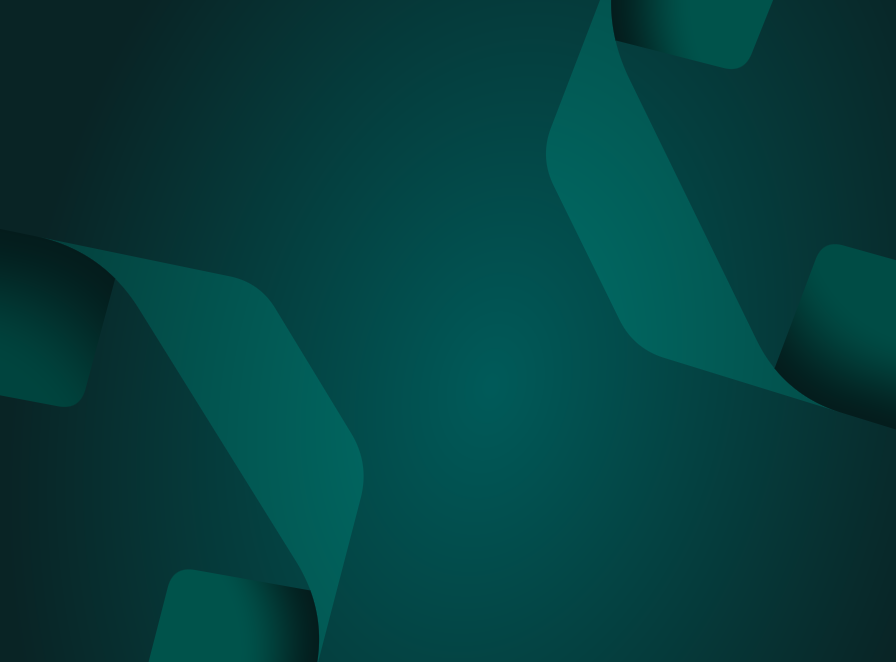
Reproduce this background procedurally as a WebGL 2 fragment shader.

```glsl
#version 300 es
precision highp float;
// Two folded teal ribbons over a dark radial glow. Each ribbon is a rounded
// outline of three half-planes minus a softer inner outline; the folded tails
// lie inside that inner outline and darken toward the fold.
uniform vec2 u_resolution;
out vec4 fragColor;

const float HEIGHT = 5.66; // canvas height in scene units, y pointing down

// Signed distance to the line a-b, negative on the inner side (clockwise order)
float edge(vec2 p, vec2 a, vec2 b) {
    vec2 d = normalize(b - a);
    return dot(p - a, vec2(d.y, -d.x));
}

// Intersection of two half-planes with a rounded corner
float roundMax(float a, float b, float k) {
    float h = max(k - abs(a - b), 0.0) / k;
    return max(a, b) + h * h * k * 0.25;
}

float coverage(float d) {
    return clamp(0.5 - d * u_resolution.y / HEIGHT, 0.0, 1.0);
}

// Tail colour, shaded by its depth behind the fold
vec3 tailColor(float fold, float reach, float light) {
    vec3 lit = vec3(0.0, 0.325, 0.295) * light;
    return mix(vec3(0.015, 0.11, 0.11), lit, smoothstep(-0.05, reach, -fold));
}

void main() {
    vec2 p = vec2(gl_FragCoord.x, u_resolution.y - gl_FragCoord.y) * HEIGHT / u_resolution.y;

    // Background: slightly skewed elliptical glow
    vec2 d = p - vec2(4.2, 3.3);
    d.x += 0.12 * d.y;
    float t = min(length(d / vec2(4.1, 5.8)), 1.0);
    vec3 color = mix(vec3(0.0, 0.355, 0.35), vec3(0.035, 0.14, 0.145), t);
    vec3 ribbon = mix(vec3(0.0, 0.445, 0.42), vec3(0.015, 0.25, 0.235), t);

    // Left ribbon
    float top = edge(p, vec2(0.0, 1.957), vec2(2.0, 2.37));
    float side = edge(p, vec2(2.38, 2.68), vec2(3.0, 3.70));
    float low = edge(p, vec2(3.102, 4.19), vec2(2.72, 5.66));
    float inner = edge(p, vec2(1.15, 2.58), vec2(2.55, 4.83));
    float outline = roundMax(roundMax(top, side, 0.19), low, 0.22);
    float fold = roundMax(roundMax(top, inner, 0.43), low, 0.40);
    color = mix(color, ribbon, max(coverage(outline) - coverage(fold), 0.0));

    // Left tails
    float tail = roundMax(edge(p, vec2(0.98, 2.40), vec2(0.73, 3.33)),
                          edge(p, vec2(0.53, 3.48), vec2(0.0, 3.38)), 0.19);
    color = mix(color, tailColor(fold, 1.1, 0.82), coverage(max(tail, fold)));
    tail = roundMax(edge(p, vec2(1.27, 5.66), vec2(1.44, 5.0)),
                    edge(p, vec2(1.65, 4.87), vec2(2.55, 5.03)), 0.19);
    color = mix(color, tailColor(fold, 0.65, 1.0), coverage(max(tail, fold)));

    // Right ribbon
    low = edge(p, vec2(7.2, 3.53), vec2(5.55, 3.02));
    side = edge(p, vec2(5.28, 2.70), vec2(4.73, 1.58));
    top = edge(p, vec2(4.70, 1.12), vec2(5.13, 0.0));
    inner = edge(p, vec2(6.48, 2.93), vec2(5.32, 0.55));
    outline = roundMax(roundMax(low, side, 0.20), top, 0.20);
    fold = roundMax(roundMax(low, inner, 0.38), top, 0.48);
    color = mix(color, ribbon, max(coverage(outline) - coverage(fold), 0.0));

    // Right tails
    tail = roundMax(edge(p, vec2(6.61, 0.0), vec2(6.41, 0.5)),
                    edge(p, vec2(6.2, 0.585), vec2(5.32, 0.36)), 0.18);
    color = mix(color, tailColor(fold, 0.65, 1.0), coverage(max(tail, fold)));
    tail = roundMax(edge(p, vec2(6.66, 3.05), vec2(6.98, 2.2)),
                    edge(p, vec2(7.18, 2.09), vec2(7.68, 2.23)), 0.18);
    color = mix(color, tailColor(fold, 0.8, 0.92), coverage(max(tail, fold)));

    fragColor = vec4(color, 1.0);
}
```
